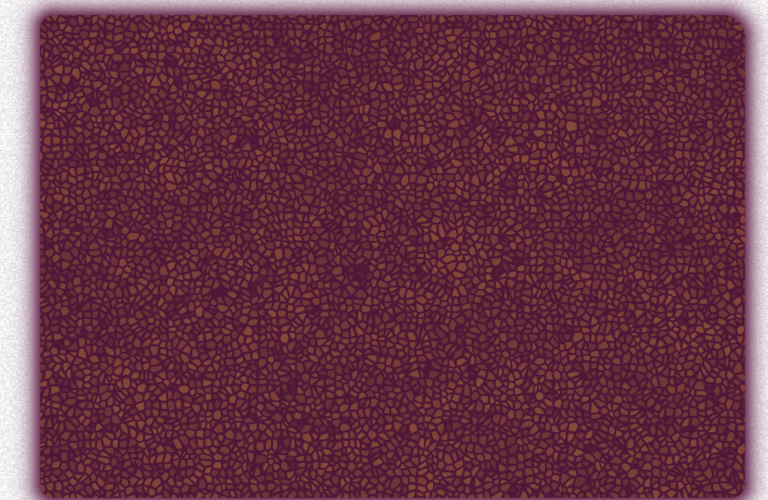
Write a WebGL 2 fragment shader that draws this texture.

```glsl
#version 300 es
precision highp float;
// A rounded panel of pebbled leather, amber grains on dark plum, with a purple
// halo that fades into speckled white. Grains are warped Voronoi cells shaded
// by distance to their borders; the panel and halo share one distance function.
uniform vec2 u_resolution;
out vec4 fragColor;

float hash(vec2 p) {
  vec3 q = fract(vec3(p.xyx) * 0.1031);
  q += dot(q, q.yzx + 33.33);
  return fract((q.x + q.y) * q.z);
}

vec2 hash2(vec2 p) {
  return vec2(hash(p), hash(p + 71.7));
}

float valueNoise(vec2 p) {
  vec2 i = floor(p), f = fract(p);
  f = f * f * (3.0 - 2.0 * f);
  float low = mix(hash(i), hash(i + vec2(1, 0)), f.x);
  float high = mix(hash(i + vec2(0, 1)), hash(i + vec2(1, 1)), f.x);
  return mix(low, high, f.y);
}

// Signed distance to a box with rounded corners.
float roundedBox(vec2 p, vec2 halfSize, float radius) {
  vec2 q = abs(p) - halfSize + radius;
  return length(max(q, 0.0)) + min(max(q.x, q.y), 0.0) - radius;
}

// x: gap between the two nearest seeds, y: random value of the cell.
vec2 pebbleCell(vec2 p) {
  vec2 base = floor(p);
  float nearest = 9.0, second = 9.0, id = 0.0;
  for (int y = -2; y <= 2; y++) {
    for (int x = -2; x <= 2; x++) {
      vec2 cell = base + vec2(x, y);
      float d = length(cell + 0.05 + 0.9 * hash2(cell) - p);
      if (d < nearest) {
        second = nearest;
        nearest = d;
        id = hash(cell + 19.3);
      } else {
        second = min(second, d);
      }
    }
  }
  return vec2(second - nearest, id);
}

vec3 leather(vec2 uv, float density) {
  const vec3 plum = vec3(0.305, 0.085, 0.215);
  const vec3 amber = vec3(0.505, 0.275, 0.220);
  vec2 p = uv * density;
  vec2 warp = vec2(valueNoise(p * 0.6), valueNoise(p * 0.6 + 37.0)) - 0.5;
  vec2 pebble = pebbleCell(p + 0.7 * warp);
  float height = smoothstep(0.05, 0.52, pebble.x);
  float patches = 0.85 + 0.3 * valueNoise(uv * 9.0);
  return mix(plum, amber, height * mix(0.5, 1.0, pebble.y) * patches);
}

vec3 halo(vec2 uv, float dist, float reach) {
  const vec3 purple = vec3(0.47, 0.25, 0.39);
  const vec3 paper = vec3(0.955, 0.95, 0.955);
  float glow = exp(-pow(max(dist, 0.0) / reach, 1.4));
  float speckle = hash(floor(uv * 334.0)) - 0.5;
  return mix(paper, purple, glow) + 0.10 * speckle * (1.0 - glow);
}

void main() {
  vec2 uv = gl_FragCoord.xy / u_resolution.y;
  float aspect = u_resolution.x / u_resolution.y;
  float pixel = 1.0 / u_resolution.y;

  // Panel placement, with a softer upper right corner
  vec2 lowCorner = vec2(0.080, 0.004);
  vec2 highCorner = vec2(aspect - 0.046, 0.970);
  vec2 p = uv - 0.5 * (lowCorner + highCorner);
  float radius = (p.x > 0.0 && p.y > 0.0) ? 0.045 : 0.028;
  float dist = roundedBox(p, 0.5 * (highCorner - lowCorner), radius);

  // Leather over halo, with a smooth edge
  float inside = 1.0 - smoothstep(-pixel, pixel, dist);
  vec3 color = mix(halo(uv, dist, 0.024), leather(uv, 66.0), inside);
  fragColor = vec4(color, 1.0);
}
```
